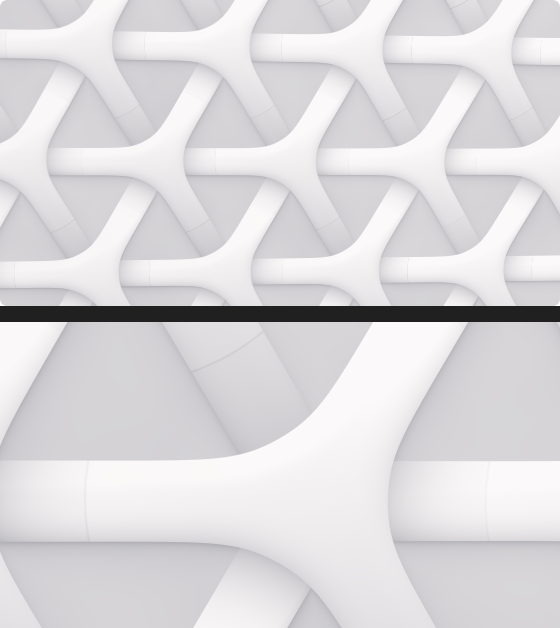
Top, the full canvas; bottom, a detail of the centre.
Write a Shadertoy shader that draws this pattern.

```glsl
// Woven lattice of smooth white three-armed bodies over a soft grey backdrop.
// Each pixel finds its nearest body on a triangular lattice, then stacks
// backdrop, the three neighbour arms passing beneath, and the body itself.

const float SPACING = 0.430;                   // body spacing / canvas height
const float STRETCH = 1.02;                    // vertical tightening of rows
const vec2  ANCHOR = vec2(0.089, 0.0);         // lattice origin, in spacings
const vec2  VIEW_CENTER = vec2(0.0, -0.0286);  // fixed point of the perspective
const vec2  PERSPECTIVE = vec2(0.0155, -0.022);
const float ARM_RADIUS = 0.104;
const float BLEND = 0.058;                     // softness of the arm junction
const float SEAM_RADIUS = 0.575;
const float SEAM_WIDTH = 0.005;
const vec2  LIGHT = vec2(-0.2, 0.98);
const float BODY_TONE = 0.87;
const float BACKDROP_TONE = 0.43;
const float ARM_SHADOW = 0.85;
const float BACKDROP_SHADOW = 0.22;
const float CORNER_RADIUS = 0.024;
const vec3  SHADOW_COLOR = vec3(0.725, 0.72, 0.74);
const vec3  WHITE_COLOR = vec3(0.985, 0.976, 0.976);
const float THIRD_TURN = 2.0943951;
const vec2  LATTICE = vec2(1.0, 1.7320508);

float hash(vec2 p) {
    return fract(sin(dot(p, vec2(127.1, 311.7))) * 4375.85);
}

float clouds(vec2 p) {
    float sum = 0.0, amp = 0.5;
    for (int i = 0; i < 4; i++) {
        sum += amp * sin(p.x + 1.3 * sin(p.y)) * cos(p.y * 0.8 + sin(p.x * 0.7));
        p = mat2(1.5, 1.1, -1.1, 1.5) * p + 2.3;
        amp *= 0.5;
    }
    return sum;
}

vec2 armDirection(int i) {
    float angle = THIRD_TURN * (float(i) + 1.5);
    return vec2(cos(angle), sin(angle));
}

vec2 nearestCenter(vec2 p) {
    vec2 a = LATTICE * floor(p / LATTICE + 0.5);
    vec2 b = LATTICE * (floor(p / LATTICE) + 0.5);
    return distance(p, a) < distance(p, b) ? a : b;
}

// Signed distance (x) and outward gradient (yz) of three smoothly joined arms.
vec3 bodyShape(vec2 q) {
    float sum = 0.0;
    vec2 slope = vec2(0.0);
    for (int i = 0; i < 3; i++) {
        vec2 dir = armDirection(i);
        vec2 away = q - dir * clamp(dot(q, dir), 0.0, 1.0);
        float dist = length(away);
        float weight = exp((ARM_RADIUS - dist) / BLEND);
        sum += weight;
        slope += weight * away / max(dist, 1e-4);
    }
    return vec3(-BLEND * log(sum), slope / sum);
}

// Rounded surface: arms sink away from the center, rims curve outward.
float bodyTone(vec2 q, vec3 shape, vec2 center) {
    vec2 id = floor(center / LATTICE * 2.0 + 0.5);
    float rim = 1.0 - clamp(-shape.x / ARM_RADIUS, 0.0, 1.0);
    float tone = BODY_TONE + 0.04 * (hash(id) - 0.5);
    tone += 0.60 * dot(q, LIGHT) + 0.32 * rim * rim * dot(shape.yz, LIGHT);
    tone -= 0.10 * pow(rim, 5.0);

    // Joint seam: clearest on lower arms, faint on upper ones
    float arm = step(0.2, abs(q.y)) * sign(q.y);
    float wear = hash(id + 7.0 * arm + 3.1);
    float along = length(q) - SEAM_RADIUS - 0.04 * (wear - 0.5);
    float seam = 1.0 - smoothstep(0.0, SEAM_WIDTH, abs(along));
    float strength = (0.10 + 0.28 * wear) * (0.55 - 0.4 * arm);
    return min(tone, 1.0) - seam * strength - 0.03 * step(0.0, along);
}

// Shadow thrown by a shape, strongest on the side away from the light.
float castShadow(vec3 shape, float reach) {
    float side = clamp(0.5 - 0.5 * dot(shape.yz, LIGHT), 0.0, 1.0);
    float fade = clamp(1.0 - shape.x / reach, 0.0, 1.0);
    return side * fade * fade * fade;
}

float contactLine(vec3 shape) {
    float side = clamp(0.4 - 0.6 * dot(shape.yz, LIGHT), 0.0, 1.0);
    return 0.38 * side * exp(-max(shape.x, 0.0) / 0.009);
}

void mainImage(out vec4 fragColor, in vec2 fragCoord) {
    vec2 canvas = (fragCoord - 0.5 * iResolution.xy) / iResolution.y;
    float pixel = 1.0 / (iResolution.y * SPACING);

    // Lattice coordinates with mild perspective
    vec2 p = (canvas - VIEW_CENTER) / SPACING;
    vec2 u = p * (1.0 + dot(PERSPECTIVE, p)) * vec2(1.0, STRETCH) - ANCHOR;
    vec2 center = nearestCenter(u);
    vec2 q = u - center;
    vec3 own = bodyShape(q);

    // Neighbour arms that pass under this body
    float armTone = 0.0, armCover = 0.0;
    float shade = castShadow(own, 0.17), line = contactLine(own);
    for (int i = 0; i < 3; i++) {
        vec2 dir = armDirection(i);
        vec3 shape = bodyShape(q + dir);
        float cover = clamp(0.5 - shape.x / pixel, 0.0, 1.0);
        if (cover > armCover) {
            armCover = cover;
            armTone = bodyTone(q + dir, shape, center - dir);
        }
        shade = max(shade, castShadow(shape, 0.17));
        line = max(line, contactLine(shape));
    }
    armTone -= ARM_SHADOW * castShadow(own, 0.30) + 0.3 * contactLine(own);

    // Backdrop, arms, body
    float tone = BACKDROP_TONE + 0.09 * clouds(u * 2.6) - 0.04 * canvas.x;
    tone -= BACKDROP_SHADOW * shade + line;
    tone = mix(tone, armTone, armCover);
    float ownCover = clamp(0.5 - own.x / pixel, 0.0, 1.0);
    tone = mix(tone, bodyTone(q, own, center), ownCover);
    tone += 0.05 * canvas.x + 0.05 * canvas.y + 0.012 * clouds(u * 7.0);
    vec3 color = mix(SHADOW_COLOR, WHITE_COLOR, clamp(tone, -0.1, 1.0));

    // Rounded canvas corners
    vec2 inset = abs(canvas) - 0.5 * iResolution.xy / iResolution.y + CORNER_RADIUS;
    float outside = length(max(inset, 0.0)) - CORNER_RADIUS;
    color = mix(color, vec3(1.0), clamp(0.5 + outside * iResolution.y, 0.0, 1.0));
    fragColor = vec4(color, 1.0);
}
```
